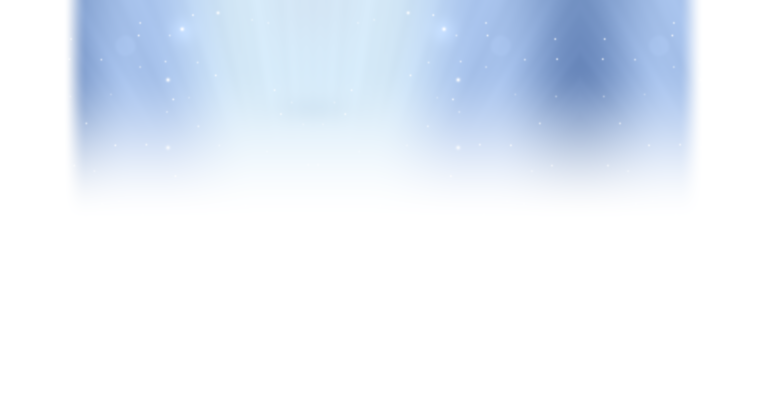
A WebGL 2 fragment shader for this background:

```glsl
#version 300 es
precision highp float;

#define ASPECT 1.842
#define MIRROR_AXIS 0.751
#define MIRROR_SPAN 0.640
#define SIDE_LEFT vec2(0.152, 0.208)
#define SIDE_RIGHT vec2(1.628, 1.688)
#define FADE_RANGE vec2(0.465, 0.845)
#define RAY_ORIGIN 0.05
#define RAY_STRENGTH 0.016
#define DUST_CELL 0.062
#define DUST_DENSITY 0.42

uniform vec2 u_resolution;
out vec4 fragColor;

const vec3 PALE = vec3(0.835, 0.917, 0.975);
const vec3 SKY = vec3(0.655, 0.762, 0.925);
const vec3 DEEP = vec3(0.455, 0.575, 0.765);

vec2 hash2(vec2 cell) {
    vec2 q = vec2(dot(cell, vec2(127.1, 311.7)), dot(cell, vec2(269.5, 183.3)));
    return fract(sin(q) * 43758.55);
}

float glow(vec2 offset, float radius) {
    return exp(-dot(offset, offset) / (radius * radius));
}

// Distance from the bright axis, reflected at every half period
float foldX(float x) {
    return MIRROR_SPAN - abs(mod(x - MIRROR_AXIS, 2.0 * MIRROR_SPAN) - MIRROR_SPAN);
}

// Layered sines along the slope of beams that open upwards
float lightRays(vec2 p) {
    float slope = p.x / (p.y - RAY_ORIGIN);
    float sum = 0.0;
    float frequency = 22.0;
    float weight = 0.5;
    for (int i = 0; i < 4; i++) {
        sum += weight * sin(slope * frequency + float(i) * 1.7);
        frequency *= 1.9;
        weight *= 0.65;
    }
    return sum * smoothstep(0.62, 0.85, p.y);
}

// One small jittered speck in some of the cells
float dust(vec2 p) {
    vec2 cell = floor(p / DUST_CELL);
    vec2 center = (cell + 0.15 + 0.7 * hash2(cell)) * DUST_CELL;
    vec2 pick = hash2(cell + 37.0);
    float shown = step(pick.x, DUST_DENSITY);
    return shown * mix(0.2, 0.65, pick.y) * glow(p - center, 0.0028);
}

float brightStars(vec2 p) {
    float light = 0.85 * glow(p - vec2(0.348, 0.808), 0.0048);
    light += 0.75 * glow(p - vec2(0.228, 0.969), 0.0040);
    light += 0.90 * glow(p - vec2(0.314, 0.930), 0.0048);
    light += 0.70 * glow(p - vec2(0.348, 0.645), 0.0050);
    return light;
}

vec3 backdrop(vec2 p) {
    vec3 color = mix(PALE, SKY, smoothstep(0.16, 0.40, p.x + 0.08 * (0.9 - p.y)));
    color = mix(color, DEEP, smoothstep(0.43, 0.64, p.x));

    // Darker pool on the outer axis and a faint crease on the bright one
    vec2 pool = (p - vec2(MIRROR_SPAN, 0.84)) / vec2(0.11, 0.13);
    color -= vec3(0.035, 0.035, 0.022) * exp(-dot(pool, pool));
    vec2 crease = (p - vec2(0.0, 0.735)) / vec2(0.09, 0.035);
    color -= vec3(0.045, 0.035, 0.025) * exp(-dot(crease, crease));
    vec2 crown = (p - vec2(0.0, 1.0)) / vec2(0.12, 0.10);
    color -= vec3(0.010, 0.022, 0.020) * exp(-dot(crown, crown));

    // Rays and soft light discs
    color += RAY_STRENGTH * lightRays(p);
    float disc = 1.0 - smoothstep(0.018, 0.030, length(p - vec2(0.450, 0.890)));
    return color + 0.018 * disc + 0.05 * glow(p - vec2(0.314, 0.925), 0.030);
}

void main() {
    vec2 p = gl_FragCoord.xy / u_resolution * vec2(ASPECT, 1.0);
    vec2 folded = vec2(foldX(p.x), p.y);

    vec3 color = backdrop(folded);
    float stars = clamp(dust(folded) + brightStars(folded), 0.0, 1.0);
    color = mix(color, vec3(1.0), stars);

    // Dissolve the sides and the lower part into white
    float sides = smoothstep(SIDE_LEFT.x, SIDE_LEFT.y, p.x)
        * (1.0 - smoothstep(SIDE_RIGHT.x, SIDE_RIGHT.y, p.x));
    float cover = sides * smoothstep(FADE_RANGE.x, FADE_RANGE.y, p.y);
    fragColor = vec4(mix(vec3(1.0), color, cover), 1.0);
}
```
